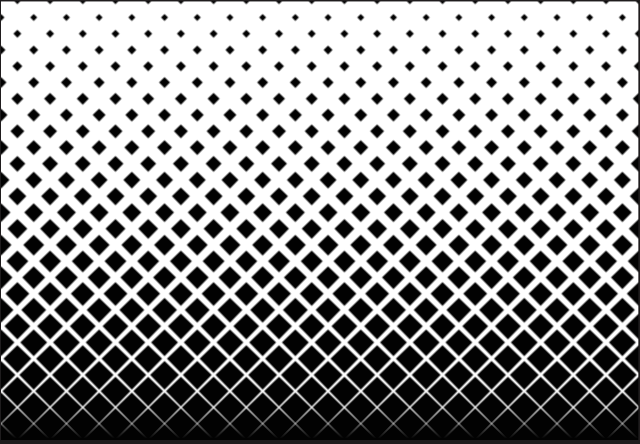
Reproduce this pattern procedurally as a Shadertoy shader.

```glsl
// Halftone gradient of black diamonds that grow downward into a thin white lattice.

const vec3 PAPER = vec3(1.0);
const vec3 INK = vec3(0.006);
const vec3 FRAME = vec3(0.12, 0.11, 0.115);
const vec2 PITCH = vec2(0.02555, 0.0366);   // row and column step, as canvas shares
const vec2 FIRST = vec2(0.0016, 0.0026);    // first lattice point from the upper left

// Soft coverage of a band of the given half width around zero
float band(float x, float halfWidth, float blur) {
    return smoothstep(-blur, blur, x + halfWidth)
         - smoothstep(-blur, blur, x - halfWidth);
}

// Bands repeated every two units, including the overlap of the next band
float repeatedBand(float x, float halfWidth, float blur) {
    float d = abs(mod(x, 2.0) - 1.0);
    return min(band(d, halfWidth, blur) + band(2.0 - d, halfWidth, blur), 1.0);
}

// Diamonds are the product of two diagonal sets of bands
float diamonds(vec2 grid, float size, float blur) {
    return repeatedBand(grid.x + grid.y, size, blur)
         * repeatedBand(grid.x - grid.y, size, blur);
}

// Strip along one side; distance and thickness share the same unit
float strip(float dist, float thickness, float pixel) {
    return 1.0 - smoothstep(-0.5, 0.5, (dist - thickness) / pixel);
}

void mainImage(out vec4 fragColor, in vec2 fragCoord) {
    vec2 uv = fragCoord / iResolution.xy;
    vec2 pixel = 1.0 / iResolution.xy;
    float depth = 1.0 - uv.y;

    // Diamond size grows linearly from top to bottom
    vec2 grid = (vec2(uv.x, depth) - FIRST) / PITCH;
    float size = 0.18 + 0.83 * depth;
    float blur = max(0.115, 1.1 * pixel.x / PITCH.x);
    vec3 color = mix(PAPER, INK, diamonds(grid, size, blur));

    // Thin dark frame
    float sides = max(strip(uv.x, 0.0015, pixel.x), strip(1.0 - uv.x, 0.0025, pixel.x));
    float ends = max(strip(depth, 0.0033, pixel.y), strip(uv.y, 0.009, pixel.y));
    color = mix(color, FRAME, max(sides, ends));

    fragColor = vec4(color, 1.0);
}
```
